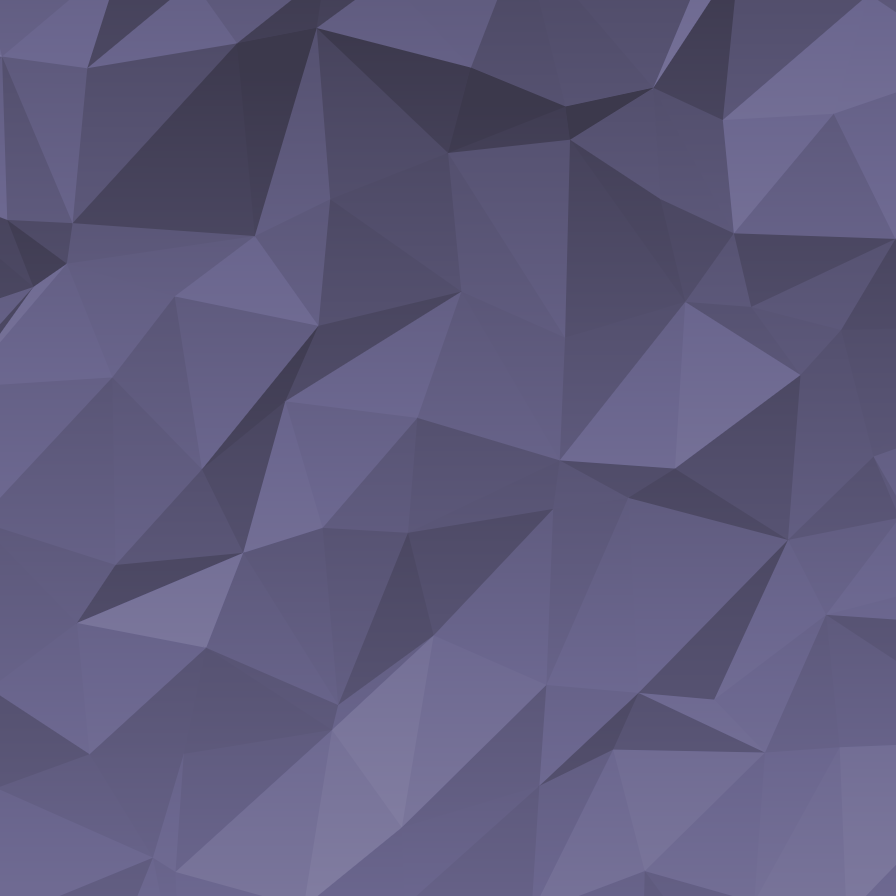
Reproduce this background procedurally as a Shadertoy shader.

```glsl
const vec2 GRID = vec2(8.3, 7.6);          // facet cells across the canvas
const float JITTER = 0.43;                 // vertex displacement, in cells
const float RELIEF = 0.055;                // vertex height, in canvas units
const float RISING_BIAS = 0.35;            // preference for rising diagonals
const vec2 LIGHT = vec2(-0.45, 0.89);
const float LIGHT_GAIN = 0.125;
const float FACET_FADE = 0.24;             // brightening toward facet bottoms
const float TONE_BOTTOM = 0.415;
const float TONE_TOP = 0.325;
const float CORNER_GLOW = 0.13;
const float FACET_VARIATION = 0.03;
const vec3 SHADOW = vec3(0.235, 0.222, 0.300);
const vec3 MIDTONE = vec3(0.420, 0.402, 0.560);
const vec3 HIGHLIGHT = vec3(0.580, 0.565, 0.690);

vec3 hash3(vec2 p) {
    vec3 q = fract(p.xyx * vec3(0.1031, 0.1030, 0.0973) + 0.137);
    q += dot(q, q.yxz + 33.33);
    return fract((q.xxy + q.yzz) * q.zyx);
}

// Jittered grid vertex: canvas position and height
vec3 vertexAt(vec2 id) {
    vec3 h = hash3(id + 41.0);
    vec2 pos = (id + (h.xy * 2.0 - 1.0) * JITTER) / GRID;
    return vec3(pos, h.z * RELIEF * 2.0);
}

float cross2(vec2 a, vec2 b) { return a.x * b.y - a.y * b.x; }

float area(vec3 a, vec3 b, vec3 c) { return cross2(b.xy - a.xy, c.xy - a.xy); }

// Signed distance to the line a-b, positive on its left
float edgeDistance(vec2 p, vec2 a, vec2 b) {
    vec2 e = b - a;
    return cross2(e, p - a) / max(length(e), 1e-5);
}

float backdrop(vec2 p) {
    float side = smoothstep(0.2, 0.5, abs(p.x - 0.47));
    float top = smoothstep(0.68, 0.98, p.y);
    return mix(TONE_BOTTOM, TONE_TOP, smoothstep(0.0, 1.0, p.y))
         + CORNER_GLOW * top * (side - 0.2);
}

// Adds (tone * coverage, coverage) of one counter-clockwise facet
void addFacet(inout vec2 sum, vec2 p, float pixel, vec3 a, vec3 b, vec3 c) {
    float d = min(edgeDistance(p, a.xy, b.xy),
              min(edgeDistance(p, b.xy, c.xy), edgeDistance(p, c.xy, a.xy)));
    float coverage = clamp(d / pixel + 0.5, 0.0, 1.0);
    if (coverage <= 0.0) return;

    vec3 normal = normalize(cross(b - a, c - a));
    vec2 center = (a.xy + b.xy + c.xy) / 3.0;
    float tone = backdrop(center)
               + LIGHT_GAIN * dot(normal.xy, LIGHT)
               + FACET_FADE * (center.y - p.y)
               + FACET_VARIATION * (hash3(floor(center * 997.0)).x - 0.5);
    sum += vec2(tone, 1.0) * coverage;
}

vec3 palette(float tone) {
    vec3 lower = mix(SHADOW, MIDTONE,
                     clamp((tone - SHADOW.r) / (MIDTONE.r - SHADOW.r), 0.0, 1.0));
    return mix(lower, HIGHLIGHT,
               clamp((tone - MIDTONE.r) / (HIGHLIGHT.r - MIDTONE.r), 0.0, 1.0));
}

void mainImage(out vec4 fragColor, in vec2 fragCoord) {
    vec2 p = fragCoord / iResolution.y;
    float pixel = 1.0 / iResolution.y;
    vec2 cell = floor(p * GRID);
    vec2 sum = vec2(backdrop(p), 1.0) * 1e-3;

    // Split each nearby quad along a diagonal that keeps both halves valid
    for (int j = -1; j <= 1; j++)
    for (int i = -1; i <= 1; i++) {
        vec2 id = cell + vec2(i, j);
        vec3 a = vertexAt(id);
        vec3 b = vertexAt(id + vec2(1, 0));
        vec3 c = vertexAt(id + vec2(1, 1));
        vec3 d = vertexAt(id + vec2(0, 1));
        float rising = min(area(a, b, c), area(a, c, d));
        float falling = min(area(a, b, d), area(b, c, d));
        bool useRising = min(rising, falling) > 0.0
                       ? hash3(id + 173.0).x > RISING_BIAS
                       : rising > falling;
        if (useRising) {
            addFacet(sum, p, pixel, a, b, c);
            addFacet(sum, p, pixel, a, c, d);
        } else {
            addFacet(sum, p, pixel, a, b, d);
            addFacet(sum, p, pixel, b, c, d);
        }
    }
    fragColor = vec4(palette(sum.x / sum.y), 1.0);
}
```
